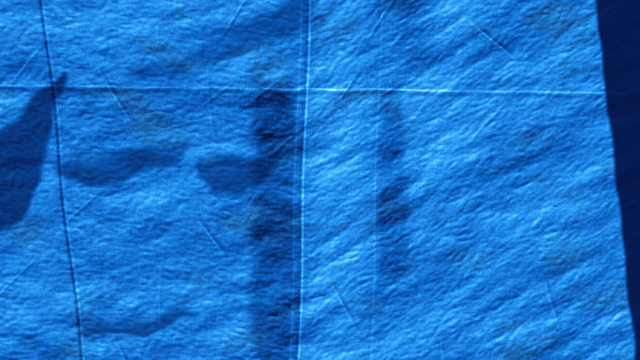
This texture is drawn by a Shadertoy shader. Its source:

```glsl
// Sunlit blue woven tarpaulin hanging in folds, with seams and cast shadows.
// Gradient-noise heights are lit from above; scattered creases, soft folds
// and shadow shapes shift one light value, which a blue colour ramp tints.

#define LIGHT_LEVEL 0.575
#define RELIEF 0.068
#define CREASE_CELLS 5.5
#define CREASE_GAIN 0.24
#define WEAVE_GAIN 0.13
#define SHADOW_LEVEL 0.13
#define LIGHT_DIR vec2(-0.35, 0.94)

vec2 hash2(vec2 p) {
    p = vec2(dot(p, vec2(127.1, 311.7)), dot(p, vec2(269.5, 183.3)));
    return fract(sin(p) * 43758.55);
}

float gradientNoise(vec2 p) {
    vec2 i = floor(p), f = fract(p);
    vec2 u = f * f * f * (f * (f * 6.0 - 15.0) + 10.0);
    vec2 k = vec2(0.0, 1.0);
    float a = dot(hash2(i) * 2.0 - 1.0, f);
    float b = dot(hash2(i + k.yx) * 2.0 - 1.0, f - k.yx);
    float c = dot(hash2(i + k.xy) * 2.0 - 1.0, f - k.xy);
    float d = dot(hash2(i + k.yy) * 2.0 - 1.0, f - k.yy);
    return mix(mix(a, b, u.x), mix(c, d, u.x), u.y);
}

// Crumpled height: octaves alternate between smooth swells and sharp ridges
float height(vec2 p) {
    p.y -= 0.4 * max(p.x - 0.86, 0.0);
    vec2 q = p * vec2(3.2, 5.2) + 7.3;
    float h = 0.0, amp = 0.22;
    for (int i = 0; i < 5; i++) {
        float n = gradientNoise(q);
        h += amp * ((i & 1) == 1 ? 1.3 * sqrt(n * n + 0.001) : n);
        q = mat2(1.85, 0.75, -0.75, 1.85) * q + 3.7;
        amp *= 0.52;
    }
    return h;
}

float inside(float d, float soft) { return 1.0 - smoothstep(-soft, soft, d); }

float line(float d, float width) { return exp(-d * d / (width * width)); }

float softBox(vec2 p, vec2 centre, vec2 halfSize, float soft) {
    vec2 d = abs(p - centre) - halfSize;
    return inside(d.x, soft) * inside(d.y, soft);
}

// Capsule whose radius runs from ra to rb
float taper(vec2 p, vec2 a, vec2 b, float ra, float rb, float soft) {
    float t = clamp(dot(p - a, b - a) / dot(b - a, b - a), 0.0, 1.0);
    return inside(length(p - mix(a, b, t)) - mix(ra, rb, t), soft);
}

// Sagging pocket: lower half of an ellipse, sharp below and soft above
float pocket(vec2 p, vec2 centre, vec2 size) {
    vec2 q = p - centre;
    q.y -= 0.12 * q.x;
    return inside(length(q / size) - 1.0, 0.12) * inside(q.y, 0.022);
}

// Short straight creases, each a bright lip beside a dark one
float creases(vec2 p) {
    vec2 g = p * CREASE_CELLS;
    float sum = 0.0;
    for (int y = -1; y <= 1; y++)
    for (int x = -1; x <= 1; x++) {
        vec2 cell = floor(g) + vec2(x, y);
        vec2 r = hash2(cell), s = hash2(cell + 41.7);
        float angle = mix(-0.5, 1.1, s.x) + step(0.8, r.y) * 1.4;
        vec2 dir = vec2(cos(angle), sin(angle));
        vec2 d = (g - cell - r) / CREASE_CELLS;
        float along = dot(d, dir), across = dot(d, vec2(-dir.y, dir.x));
        across += 1.2 * (s.y - 0.5) * along * along;
        float fade = 1.0 - smoothstep(0.2, 1.0, abs(along) / mix(0.05, 0.16, s.y));
        sum += fade * (s.x - 0.15) * (line(across, 0.0028) - 0.8 * line(across + 0.007, 0.005));
    }
    return sum;
}

vec3 tarpColour(float t) {
    vec3 c = mix(vec3(0.015, 0.07, 0.26), vec3(0.03, 0.19, 0.45), clamp(t / 0.16, 0.0, 1.0));
    c = mix(c, vec3(0.04, 0.34, 0.70), clamp((t - 0.16) / 0.22, 0.0, 1.0));
    c = mix(c, vec3(0.09, 0.47, 0.84), clamp((t - 0.38) / 0.18, 0.0, 1.0));
    c = mix(c, vec3(0.15, 0.58, 0.95), clamp((t - 0.56) / 0.15, 0.0, 1.0));
    c = mix(c, vec3(0.26, 0.72, 0.97), clamp((t - 0.71) / 0.15, 0.0, 1.0));
    return mix(c, vec3(0.66, 0.92, 1.0), clamp((t - 0.86) / 0.25, 0.0, 1.0));
}

void mainImage(out vec4 fragColor, in vec2 fragCoord) {
    vec2 p = fragCoord / iResolution.y;
    vec2 wobble = vec2(gradientNoise(p * 9.0), gradientNoise(p * 9.0 + 31.0));
    vec2 w = p + 0.035 * wobble + 0.012 * gradientNoise(p * 27.0);

    // Crumpled relief, creases and woven threads
    float slope = (height(p) - height(p + 0.005 * LIGHT_DIR)) / 0.005;
    float light = LIGHT_LEVEL + RELIEF * slope + CREASE_GAIN * creases(p);
    float seam = p.x - 0.225 + 0.11 * p.y - 0.004 * sin(p.y * 11.0);
    float threads = 1.0 + softBox(vec2(seam, p.y), vec2(0.06, 0.5), vec2(0.04, 0.6), 0.04);
    light += WEAVE_GAIN * threads * gradientNoise(p * vec2(45.0, 140.0));
    light += WEAVE_GAIN * gradientNoise(p * 125.0);

    // Broad vertical folds and glow
    light += 0.10 * softBox(w, vec2(0.94, 0.4), vec2(0.07, 0.7), 0.04);
    light += 0.14 * line(length((w - vec2(1.22, 0.66)) * vec2(1.0, 0.6)), 0.12);
    light -= 0.25 * softBox(w, vec2(0.765, 0.33), vec2(0.06, 0.45), 0.025);
    light -= 0.20 * softBox(w, vec2(1.09, 0.5), vec2(0.035, 0.26), 0.02);
    light -= 0.15 * softBox(w, vec2(1.15, 0.93), vec2(0.05, 0.13), 0.04);
    light -= 0.10 * softBox(w, vec2(0.48, 0.7), vec2(0.33, 0.05), 0.05);

    // Pressed fold lines, hem and stitched seam
    float fold = p.x - 0.83 - 0.03 * p.y - 0.003 * sin(p.y * 9.0);
    light += 0.28 * line(fold, 0.0035) - 0.14 * line(fold + 0.008, 0.005);
    light += 0.12 * line(fold + 0.024, 0.003) + 0.10 * line(fold - 0.2, 0.003);
    float hem = p.y - 0.763 + 0.012 * p.x - 0.006 * wobble.y;
    light += (0.24 + 0.3 * wobble.x) * line(hem, 0.0035) - 0.15 * line(hem + 0.01, 0.006);
    float stitch = 0.6 + 0.4 * sin(p.y * 300.0);
    light += 0.16 * stitch * line(seam - 0.008, 0.003) - 0.28 * line(seam, 0.004);

    // Cast shadows and sagging pockets
    float shade = 0.75 * pocket(w, vec2(0.325, 0.575), vec2(0.18, 0.075));
    shade = max(shade, 0.72 * pocket(w, vec2(0.66, 0.565), vec2(0.12, 0.11)));
    shade = max(shade, 0.70 * pocket(w, vec2(0.38, 0.12), vec2(0.17, 0.05)));
    shade = max(shade, 0.55 * taper(w, vec2(0.40, 0.78), vec2(0.83, 0.97), 0.012, 0.045, 0.025));
    shade = max(shade, 0.92 * taper(w, vec2(-0.02, 0.47), vec2(0.18, 0.79), 0.11, 0.012, 0.012));
    light = mix(light, SHADOW_LEVEL + 0.35 * (light - 0.5), shade);
    float edge = 1.765 - 0.11 * p.y + 0.012 * wobble.x;
    light = mix(light, 0.04 + 0.1 * (light - 0.5), inside(edge - p.x, 0.007));

    // Dusty patches dull the blue
    vec3 colour = tarpColour(light);
    float dust = smoothstep(0.0, 0.35, gradientNoise(p * vec2(6.0, 9.0) + 17.0));
    dust *= smoothstep(0.2, 0.4, light) * (1.0 - smoothstep(0.45, 0.7, light));
    colour += dust * vec3(0.04, -0.01, -0.09);
    fragColor = vec4(clamp(colour, 0.0, 1.0), 1.0);
}
```
